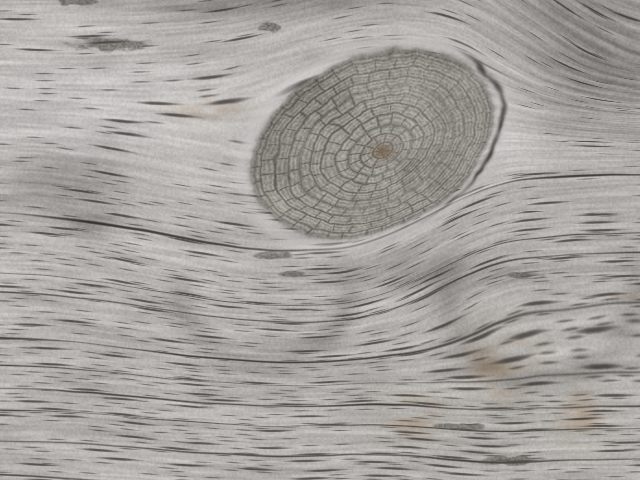
Give the GLSL for this texture, as a Shadertoy shader.

```glsl
const vec3 PALE = vec3(.79, .78, .775);
const vec3 WOOD = vec3(.70, .69, .675);
const vec3 KNOT_GREY = vec3(.60, .585, .56);
const vec3 CRACK = vec3(.17, .15, .14);
const vec3 MOSS = vec3(.31, .30, .275);
const vec3 RUST = vec3(.60, .49, .37);
const vec2 KNOT_CENTRE = vec2(.776, .701);
const vec2 KNOT_RADII = vec2(.269, .182);
const vec2 PITH = vec2(.797, .684);
const float KNOT_TILT = .436;
const float KNOT_RINGS = 11.;
// Long cracks: grain height, width
const vec2 CRACKS[9] = vec2[9](
    vec2(.5625, .003), vec2(.438, .0012), vec2(.398, .0026), vec2(.302, .0025), vec2(.245, .0012),
    vec2(.196, .0025), vec2(.15, .0013), vec2(.085, .0025), vec2(.012, .0026));
// Patches: centre, radii
const vec4 MOSS_SPOTS[8] = vec4[8](
    vec4(.23, .907, .12, .022), vec4(.56, .943, .035, .018), vec4(.16, .996, .06, .012),
    vec4(.57, .468, .055, .014), vec4(.61, .43, .04, .01), vec4(1.09, .427, .06, .01),
    vec4(1.06, .04, .09, .016), vec4(.96, .112, .08, .01));
const vec4 RUST_SPOTS[5] = vec4[5](
    vec4(.86, .13, .06, .05), vec4(1.04, .24, .08, .08), vec4(.43, .77, .08, .025),
    vec4(1.28, .38, .07, .01), vec4(1.21, .13, .05, .06));
const vec4 SMEARS[5] = vec4[5](
    vec4(.13, .62, .17, .075), vec4(.19, .535, .06, .03), vec4(.9, .43, .22, .05),
    vec4(.55, 1, .35, .045), vec4(1.25, .9, .22, .16));

float hash(vec2 p) {
    vec3 q = fract(p.xyx * .1031);
    q += dot(q, q.yzx + 33.33);
    return fract((q.x + q.y) * q.z);
}
float noise(vec2 p) {
    vec2 i = floor(p), f = fract(p);
    f = f * f * (3. - 2. * f);
    return mix(mix(hash(i), hash(i + vec2(1, 0)), f.x),
               mix(hash(i + vec2(0, 1)), hash(i + 1.), f.x), f.y);
}
float fbm(vec2 p) {
    return .55 * noise(p) + .3 * noise(p * 2.1 + 7.) + .15 * noise(p * 4.3 + 19.);
}
float blob(vec2 p, vec4 spot) {
    vec2 d = (p - spot.xy) / spot.zw;
    return exp(-dot(d, d) * 1.5);
}
float bump(float x, float centre, float width) {
    float d = (x - centre) / width;
    return exp(-d * d);
}
float line(float d, float halfWidth, float aa) {
    return 1. - smoothstep(halfWidth - aa, halfWidth + aa, abs(d));
}
// Height of the fibre through p, bent around the knot
float grainHeight(vec2 p) {
    float dip = mix(.035, .085, smoothstep(.05, .5, p.y)) * bump(p.x, .61, .38);
    float rise = mix(-.04, .08, smoothstep(.15, .42, p.y)) * smoothstep(.7, 1.1, p.x);
    float over = .16 * smoothstep(.9, 1.4, p.x) - .085 * bump(p.x, .82, .3);
    return p.y + mix(dip - rise, over, smoothstep(.62, .9, p.y));
}
// Short tapered splits scattered along the fibres
float dashes(vec2 grain, vec2 cells, float density, float px) {
    vec2 s = grain * cells;
    s.x += hash(vec2(floor(s.y), 7)) * 17.;
    vec2 id = floor(s), f = fract(s);
    float taper = smoothstep(0., .4, f.x) * (1. - smoothstep(.5, 1., f.x));
    float d = f.y - .3 - .4 * hash(id + 31.);
    return step(1. - density, hash(id)) * taper * line(d, .14 * taper, cells.y * px * .8);
}
// Grey band along the lower part of an ellipse
float stainArc(vec2 p, vec2 centre, vec2 radii) {
    vec2 d = (p - centre) / radii;
    return bump(length(d), 1., .16) * (1. - smoothstep(-.1, .5, d.y));
}
void mainImage(out vec4 fragColor, in vec2 fragCoord) {
    float px = 1. / iResolution.y;
    vec2 p = fragCoord * px;
    vec2 grain = vec2(p.x, grainHeight(p) + .008 * (fbm(p * vec2(6, 9)) - .5));
    float speck = noise(p * 260.);
    // Weathered ground and fibres
    float light = .77 * blob(p, vec4(.2, .78, .6, .28)) + .63 * blob(p, vec4(1.06, .74, .1, .16));
    vec3 col = mix(WOOD, PALE, min(light, 1.));
    col += .13 * (fbm(grain * vec2(5, 90)) - .5) + .09 * (noise(grain * vec2(14, 230)) - .5);
    col += .08 * (fbm(p * 5.) - .5) + .06 * (speck - .5);
    float bands = .5 + .5 * sin(grain.y * 210. + 5. * fbm(p * 4.));
    col -= .07 * bands * smoothstep(.85, 1.15, p.x) * smoothstep(.66, .8, p.y);
    // Broad stains
    float shade = .7 * stainArc(p, vec2(.55, .39), vec2(.175, .14));
    shade += .5 * stainArc(p, vec2(1.13, .42), vec2(.2, .22));
    for (int i = 0; i < 5; i++) {
        shade += blob(p, SMEARS[i]) * (.5 + fbm(p * 12.));
        col = mix(col, RUST, .5 * blob(p, RUST_SPOTS[i]) * smoothstep(.25, .7, fbm(p * vec2(14, 35))));
    }
    col -= .14 * shade;
    // Splits and long cracks
    float lower = 1. - smoothstep(.5, .66, p.y);
    float split = .75 * dashes(grain, vec2(7, 62), .15 + .3 * lower, px);
    split = max(split, .6 * dashes(grain + .37, vec2(15, 125), .15 + .25 * lower, px));
    for (int i = 0; i < 9; i++) {
        float wear = noise(vec2(p.x * 5., float(i) * 9.7));
        float width = CRACKS[i].y * (.25 + .75 * wear);
        split = max(split, line(grain.y - CRACKS[i].x, width, px) * (.5 + .5 * wear));
    }
    // Knot space: radius reaches 1 at the rim
    float c = cos(KNOT_TILT), s = sin(KNOT_TILT);
    mat2 turn = mat2(c, -s, s, c);
    float reach = min(length(turn * (p - KNOT_CENTRE) / KNOT_RADII), 1.);
    vec2 k = turn * (p - mix(PITH, KNOT_CENTRE, reach)) / KNOT_RADII;
    float angle = atan(k.y, k.x), radius = length(k) + .07 * (fbm(p * 22.) - .5);
    float inside = 1. - smoothstep(.94, 1., radius);
    col = mix(col, CRACK, split * (1. - inside) * .9);
    col = mix(col, PALE, .5 * bump(radius, 1.07, .07));
    // Rings broken into cells by radial checks
    float ringPos = radius * KNOT_RINGS, ring = floor(ringPos), cells = 7. + 3. * ring;
    float spoke = fract(angle / 6.28318 * cells + .35 * noise(p * 35.) + hash(vec2(ring, 3)));
    float ringGap = abs(fract(ringPos + .5) - .5) / KNOT_RINGS * KNOT_RADII.y;
    float spokeGap = (.5 - abs(spoke - .5)) / cells * 6.28318 * radius * KNOT_RADII.y;
    float open = mix(.35, .8, noise(p * 16.)) * (1. - .45 * smoothstep(0., .6, k.x));
    float checks = max(line(ringGap, .0012, px), line(spokeGap, .0011, px)) * open;
    vec3 knot = KNOT_GREY + .13 * (fbm(p * 14.) - .5) + .12 * (speck - .5);
    knot += .035 * sin(radius * 190.) - .05 * smoothstep(.5, .95, radius) * smoothstep(-.2, .6, k.y);
    knot = mix(knot, CRACK, checks * .75);
    knot = mix(knot, RUST * .75, .7 * blob(p, vec4(PITH, .025, .02)));
    col = mix(col, knot, inside) - .11 * bump(radius, .97, .03);
    // Dark seam on the right rim
    float seam = smoothstep(-1.7, -.8, angle) * (1. - smoothstep(.2, .65, angle));
    seam *= bump(radius, 1.02 + .05 * noise(p * 18.), .022);
    col = mix(col, CRACK * 1.3, seam * (.45 + .5 * noise(p * 50.)));
    // Speckled moss
    for (int i = 0; i < 8; i++) {
        float cover = blob(p, MOSS_SPOTS[i]) + .7 * (fbm(p * vec2(45, 90)) - .5);
        col = mix(col, MOSS, .75 * smoothstep(.4, .75, cover) * (.45 + .55 * speck));
    }
    fragColor = vec4(clamp(col, 0., 1.), 1);
}
```
